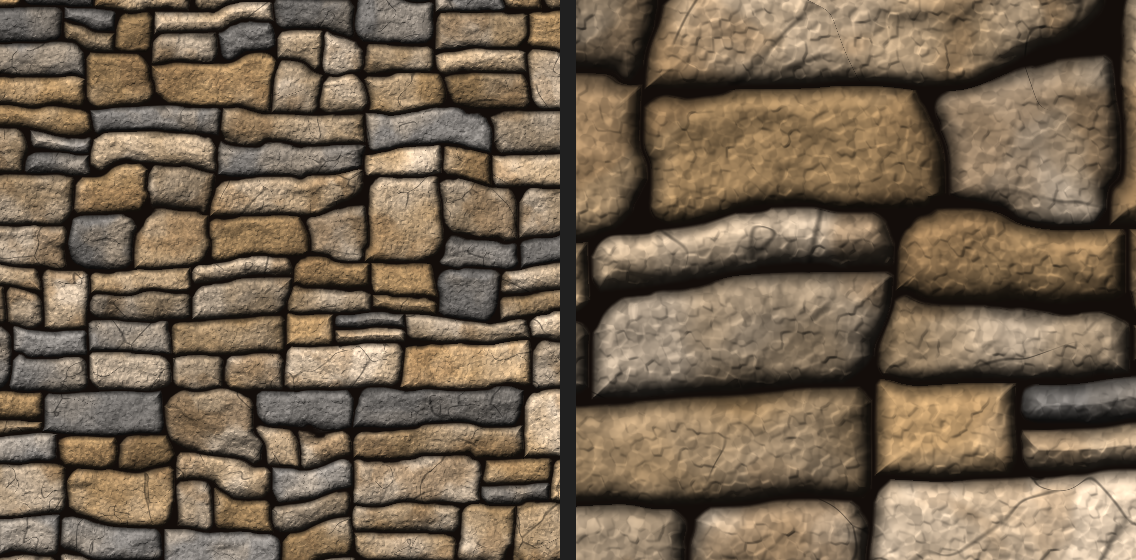
Left: the whole. Right: its middle third, enlarged.
Give the GLSL for this texture, as a Shadertoy shader.

```glsl
// Dry stone wall of ochre, pale and grey stones with narrow dark joints.
// Recursive splits lay out the stones, cellular noise bends and roughens them,
// and the slope of the resulting relief is lit from the upper left.

const vec3 OCHRE = vec3(0.71, 0.575, 0.405);
const vec3 PALE  = vec3(0.80, 0.72, 0.625);
const vec3 GREY  = vec3(0.545, 0.525, 0.505);
const vec3 RUST  = vec3(0.58, 0.45, 0.31);
const vec3 JOINT = vec3(0.075, 0.052, 0.040);
const vec3 LIGHT = vec3(-0.32, 0.62, 0.72);
const float STONE_AREA = 0.0135;  // pieces below about this area stay whole
const float GAP = 0.0015;         // half width of the joints
const float EDGE = 0.021;         // width of the rounded rim
const float GREY_SHARE = 0.22;
const float LAYOUT_SEED = 0.37;

struct Stone { vec2 centre; vec2 extent; float seed; };
struct Surface { float height; float depth; Stone stone; };

vec3 hash3(vec2 p) {
    vec3 q = fract(p.xyx * vec3(0.1031, 0.1030, 0.0973));
    q += dot(q, q.yxz + 33.33);
    return fract((q.xxy + q.yzz) * q.zyx);
}

// Smooth cellular noise: every cell point spreads its own random value.
float patches(vec2 p) {
    vec2 base = floor(p), total = vec2(0.0);
    for (int j = -1; j <= 1; j++)
    for (int i = -1; i <= 1; i++) {
        vec2 cell = base + vec2(i, j);
        vec3 h = hash3(cell + 71.0);
        vec2 d = cell + h.xy - p;
        total += vec2(h.z, 1.0) * exp(-8.0 * dot(d, d));
    }
    return total.x / total.y;
}

float rough(vec2 p) {
    float sum = 0.0, amp = 0.54;
    for (int i = 0; i < 3; i++) {
        sum += amp * patches(p);
        p = mat2(1.6, 1.2, -1.2, 1.6) * p + 13.7;
        amp *= 0.5;
    }
    return sum / 0.945;
}

// Distance to the borders of cells, used for hairline cracks.
float cellBorder(vec2 p) {
    vec2 base = floor(p);
    float near = 9.0, second = 9.0;
    for (int j = -1; j <= 1; j++)
    for (int i = -1; i <= 1; i++) {
        vec2 cell = base + vec2(i, j);
        float d = length(cell + hash3(cell + 31.0).xy - p);
        second = min(second, max(near, d));
        near = min(near, d);
    }
    return second - near;
}

// Split the wall again and again around p until a stone sized piece is left.
Stone findStone(vec2 p) {
    vec2 lo = vec2(-0.08), hi = vec2(max(1.0, iResolution.x / iResolution.y), 1.0) + 0.08;
    float seed = LAYOUT_SEED;
    for (int i = 0; i < 12; i++) {
        vec2 size = hi - lo;
        vec3 h = hash3(vec2(seed * 937.0, float(i) + 3.0));
        if (size.x * size.y < STONE_AREA * mix(0.45, 2.0, h.x)) break;
        int axis = size.x < size.y * mix(1.8, 2.7, h.y) ? 1 : 0;
        float cut = lo[axis] + size[axis] * mix(0.35, 0.65, h.z);
        bool beyond = p[axis] > cut;
        if (beyond) lo[axis] = cut; else hi[axis] = cut;
        seed = hash3(vec2(seed * 613.0, beyond ? 7.0 : 19.0)).x;
    }
    return Stone(0.5 * (lo + hi), 0.5 * (hi - lo), seed);
}

Surface relief(vec2 p) {
    vec2 bend = vec2(patches(p * 5.0), patches(p * 5.0 + 40.0)) - 0.5;
    vec2 kink = vec2(patches(p * 17.0 + 9.0), patches(p * 17.0 + 60.0)) - 0.5;
    vec2 w = p + 0.034 * bend + 0.011 * kink;
    Stone s = findStone(w);
    vec3 h = hash3(vec2(s.seed * 811.0, 5.0));

    // Tilted rounded block, kept inside its own piece of the wall
    vec2 q = w - s.centre;
    float edge = min(s.extent.x - abs(q.x), s.extent.y - abs(q.y));
    vec2 t = q + vec2(q.y * (h.x - 0.5) * 0.5, q.x * (h.y - 0.5) * 0.11);
    float radius = min(s.extent.x, s.extent.y) * mix(0.3, 0.75, h.z);
    vec2 corner = abs(t) - s.extent + GAP + radius;
    float d = length(max(corner, 0.0)) + min(max(corner.x, corner.y), 0.0) - radius;
    d += (rough(p * 21.0 + h.xy * 50.0) - 0.65) * 0.013;
    d = max(d, GAP - edge);

    // Rounded rim, broad broken faces and sandy grain
    float rim = 1.0 - clamp(-d / EDGE, 0.0, 1.0);
    float height = 0.014 * sqrt(1.0 - rim * rim) - max(d, 0.0);
    height += dot(q, h.yz - 0.5) * 0.3;
    height += 0.021 * rough(p * vec2(7.5, 11.0) + h.zx * 50.0);
    height += 0.0008 * patches(p * 90.0) + 0.0012 * patches(p * 200.0);
    return Surface(height, -d, s);
}

void mainImage(out vec4 fragColor, in vec2 fragCoord) {
    vec2 p = fragCoord / iResolution.y;
    vec2 e = vec2(0.0013, 0.0);
    Surface s = relief(p);
    vec2 slope = vec2(relief(p + e).height, relief(p + e.yx).height) - s.height;
    vec3 normal = normalize(vec3(-clamp(slope / e.x, -2.0, 2.0), 1.0));

    // Stone colour with stains and grain; thin stones are more often grey
    vec3 h = hash3(vec2(s.stone.seed * 457.0, 11.0));
    float stain = rough(p * 9.0 + h.xy * 30.0);
    float speck = patches(p * 230.0 + 20.0);
    bool isGrey = h.x < GREY_SHARE + (0.04 - s.stone.extent.y) * 7.0;
    vec3 warm = mix(OCHRE, PALE, clamp(h.y * 1.1 + (stain - 0.5) * 1.4, 0.0, 1.0));
    warm = mix(warm, RUST, 0.5 * smoothstep(0.52, 0.78, rough(p * 13.0 + 80.0)));
    vec3 cold = mix(GREY, PALE * 0.84, smoothstep(0.4, 0.8, stain) * h.y);
    vec3 color = (isGrey ? cold : warm) * mix(0.80, 1.08, h.z);
    color *= 0.78 + 0.20 * stain + 0.26 * speck;

    // Hairline cracks on some parts of the faces
    vec2 crackPos = p * 8.0 + 0.7 * patches(p * 24.0) + h.zy * 20.0;
    float crack = 1.0 - smoothstep(0.0, 0.028, cellBorder(crackPos));
    color *= 1.0 - 0.4 * crack * smoothstep(0.52, 0.64, stain);

    // Light, shade near the rim and dark joints
    float diffuse = max(dot(normal, normalize(LIGHT)), 0.0);
    color *= 0.24 + 0.95 * diffuse;
    color *= mix(0.48, 1.0, smoothstep(0.0, 0.011, s.depth));
    color = mix(JOINT, color, smoothstep(-0.0015, 0.0018, s.depth));
    fragColor = vec4(clamp(color, 0.0, 1.0), 1.0);
}
```
